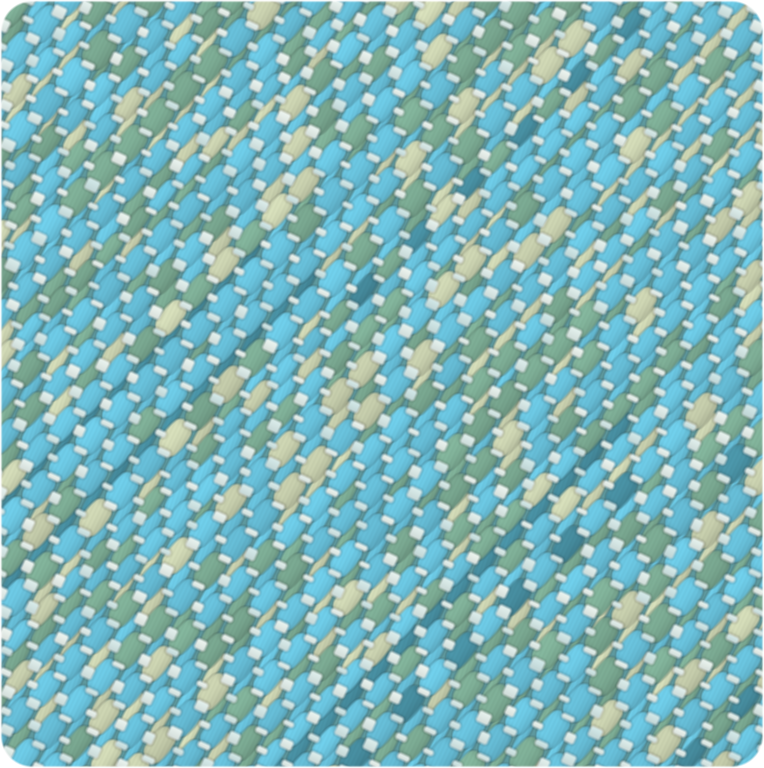
This texture is drawn by a Shadertoy shader. Its source:

```glsl
// Woven outdoor fabric: fat and thin yarn columns alternate along the diagonal,
// cut into long segments by short pale weft stitches. Each pixel composites the
// nearby cells of a sheared lattice; hashes choose widths, dye runs and wear.

float hash(vec2 p) {
    vec3 q = fract(p.xyx * 0.1031);
    q += dot(q, q.yzx + 33.33);
    return fract((q.x + q.y) * q.z);
}

float roundBox(vec2 p, vec2 halfSize, float radius) {
    vec2 d = abs(p) - halfSize + radius;
    return length(max(d, 0.0)) + min(max(d.x, d.y), 0.0) - radius;
}

// Uneven column boundary, in column units; even columns are the fat ones
float columnEdge(float i) {
    return i + 0.28 * mod(i, 2.0) - 0.14 + 0.46 * (hash(vec2(i, 7.0)) - 0.5);
}

// Two plies alternate along each column; some columns carry a dark streak
vec3 yarnColor(float column, float row) {
    float ply = mod(row, 2.0), thin = mod(column, 2.0);
    float run = hash(vec2(column + 37.0 * ply, floor(row / 6.0 + hash(vec2(column, 61.0))) + 51.0));
    float pick = mix(run, hash(vec2(column, row + 13.0)), step(0.55, hash(vec2(row, column))));
    vec3 color = vec3(0.40, 0.74, 0.84);
    if (pick > 0.61 - 0.14 * thin) color = vec3(0.47, 0.65, 0.56);
    if (pick > 0.87 - 0.13 * thin) color = vec3(0.77, 0.80, 0.67);
    float streak = hash(vec2(column, floor(row / 16.0) + 3.0));
    if (streak > 0.91 && ply < 0.5 + thin) color = vec3(0.27, 0.54, 0.61);
    return color * (0.95 + 0.1 * hash(vec2(row, column + 29.0)));
}

void mainImage(out vec4 fragColor, in vec2 fragCoord) {
    vec2 p = fragCoord / iResolution.y;
    float soft = max(0.0028, 1.2 / iResolution.y);
    const float columnStep = 0.0193, rowStep = 0.049;

    // Across and along the 45 degree yarns
    vec2 w = vec2(p.x - p.y, p.x + p.y) * 0.70711;
    float baseColumn = floor(w.x / columnStep);
    vec3 color = vec3(0.37, 0.60, 0.62);
    vec3 stitchColor = vec3(0.88);
    float stitchMask = 0.0, stitchShadow = 0.0;

    // Thin columns first, fat columns over them
    for (int n = 0; n < 10; n++) {
        float column = baseColumn + float(n % 5 - 2);
        float thin = mod(column, 2.0);
        if ((n < 5) != (thin > 0.5)) continue;
        float left = columnEdge(column), right = columnEdge(column + 1.0);
        float center = 0.5 * (left + right) * columnStep;
        float halfWidth = 0.5 * (right - left) * columnStep;
        float offset = 0.5 * thin + 0.12 * hash(vec2(column, 19.0));
        float along = (w.y - 0.364 * center) / rowStep - offset;

        for (int j = -1; j <= 1; j++) {
            float row = floor(along) + float(j);
            vec2 q = vec2(w.x - center, (along - row - 0.5) * rowStep);

            // Long segment; thin yarns lean further out of their column
            vec2 y = vec2(q.x + mix(0.1, 0.24, thin) * q.y, q.y);
            float taper = 1.0 - 0.24 * min(1.0, y.y * y.y / 0.0006);
            float d = roundBox(vec2(y.x / taper, y.y), vec2(halfWidth * 1.08, 0.0245), min(halfWidth, 0.009));
            float across = clamp(y.x / halfWidth, -1.2, 1.2);
            float fiber = sin((y.x * 1.6 + y.y * 0.4) * 700.0 + 6.0 * hash(vec2(column, row)));
            float shade = 1.03 - 0.06 * across * across - 0.06 * across + 0.012 * fiber;
            shade -= 0.08 * smoothstep(0.012, 0.025, abs(y.y));
            color *= 1.0 - 0.14 * smoothstep(0.004, 0.0, d);
            color = mix(color, yarnColor(column, row) * shade, smoothstep(soft, -soft, d));

            // Pale stitch crossing the lower end of the segment
            vec2 s = q + vec2(-0.003, 0.0243);
            s = vec2(dot(s, vec2(0.94, 0.342)), dot(s, vec2(-0.342, 0.94)));
            float chunky = step(0.7, hash(vec2(column, floor(row / 3.0) + 83.0)));
            float thick = mix(0.0040, 0.0070, chunky) * (0.85 + 0.3 * hash(vec2(row, column + 5.0)));
            float reach = 0.0060 + 0.18 * halfWidth;
            float e = roundBox(s, vec2(reach, thick), 0.0036);
            float mask = smoothstep(soft, -soft, e);
            vec3 pale = mix(vec3(0.91, 0.94, 0.92), vec3(0.80, 0.89, 0.89), hash(vec2(column, row + 41.0)));
            pale *= 0.98 + 0.05 * clamp(s.y / thick, -1.0, 1.0);
            stitchColor = mix(stitchColor, pale, mask);
            stitchMask = max(stitchMask, mask);
            stitchShadow = max(stitchShadow, smoothstep(0.005, 0.0, e));
        }
    }
    color *= 1.0 - 0.11 * stitchShadow;
    color = mix(color, stitchColor, stitchMask);

    // Rounded swatch on white
    vec2 halfCanvas = 0.5 * vec2(iResolution.x / iResolution.y, 1.0);
    float swatch = roundBox(p - halfCanvas, halfCanvas - 0.002, 0.04);
    color = mix(color, vec3(1.0), smoothstep(-0.002, 0.002, swatch));
    fragColor = vec4(color, 1.0);
}
```
